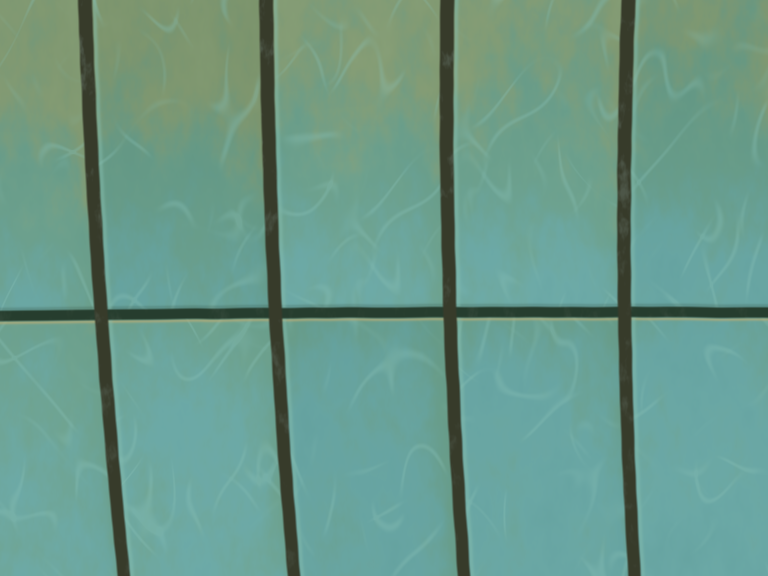
Write a WebGL 1 fragment shader that draws this pattern.

```glsl
precision highp float;

uniform vec2 u_resolution;

// Colours
const vec3 TEAL = vec3(0.42, 0.66, 0.65);
const vec3 SEA_GREEN = vec3(0.41, 0.615, 0.54);
const vec3 OLIVE = vec3(0.50, 0.595, 0.44);
const vec3 SCRATCH = vec3(0.53, 0.75, 0.71);
const vec3 GROUT_BROWN = vec3(0.215, 0.23, 0.165);
const vec3 GROUT_GREEN = vec3(0.15, 0.24, 0.18);
const vec3 GROUT_DUST = vec3(0.36, 0.41, 0.36);
const vec3 WARM_RIM = vec3(0.70, 0.67, 0.47);
const vec3 COOL_RIM = vec3(0.52, 0.74, 0.68);

// Joint curves as quadratic coefficients, in canvas heights
const vec3 COLUMN_START = vec3(0.1476, 0.0324, 0.035);
const vec3 COLUMN_PITCH = vec3(0.3145, -0.024, 0.005);
const vec3 ROW_HEIGHT = vec3(0.4514, 0.0135, -0.0067);
const float COLUMN_HALF_TOP = 0.0122;
const float COLUMN_HALF_BOTTOM = 0.0108;
const float ROW_HALF = 0.0092;
const float EDGE_SOFTNESS = 0.0026;
const float WOBBLE = 0.0012;

// Wear
const float STAIN_AMOUNT = 0.42;
const float SCRATCH_AMOUNT = 0.33;
const float TILE_VARIATION = 0.025;

float quadratic(vec3 c, float t) {
  return c.x + t * (c.y + t * c.z);
}

float hash(vec2 p) {
  return fract(sin(dot(p, vec2(127.1, 311.7))) * 43758.5);
}

vec2 gradient(vec2 cell) {
  float angle = 6.2832 * hash(cell);
  return vec2(cos(angle), sin(angle));
}

float gradientNoise(vec2 p) {
  vec2 i = floor(p);
  vec2 f = p - i;
  vec2 u = f * f * f * (f * (f * 6.0 - 15.0) + 10.0);
  vec2 e = vec2(1.0, 0.0);
  float low = mix(dot(gradient(i), f), dot(gradient(i + e), f - e), u.x);
  float high = mix(dot(gradient(i + e.yx), f - e.yx), dot(gradient(i + 1.0), f - 1.0), u.x);
  return mix(low, high, u.y);
}

float fbm(vec2 p) {
  float sum = 0.0;
  float amplitude = 0.6;
  for (int i = 0; i < 4; i++) {
    sum += amplitude * gradientNoise(p);
    p = mat2(1.6, 1.2, -1.2, 1.6) * p + 7.3;
    amplitude *= 0.55;
  }
  return sum;
}

// Thin broken strands along the zero lines of stretched noise
float scratches(vec2 p) {
  float sum = 0.0;
  for (int i = 0; i < 4; i++) {
    float layer = float(i);
    float angle = 0.45 * layer - 0.7;
    vec2 q = mat2(cos(angle), sin(angle), -sin(angle), cos(angle)) * p + 13.7 * layer;
    float strand = abs(gradientNoise(q * vec2(11.0, 5.0)));
    float patches = smoothstep(0.08, 0.40, gradientNoise(q * 7.0 + 31.0));
    sum += patches * (1.0 - smoothstep(0.0, 0.055, strand));
  }
  return min(sum, 1.0);
}

void main() {
  vec2 p = gl_FragCoord.xy / u_resolution.y;
  float across = gl_FragCoord.x / u_resolution.x;
  float soft = max(EDGE_SOFTNESS, 0.8 / u_resolution.y);

  // Bent grid: signed distances to the nearest column joint and to the row joint
  float down = 1.0 - p.y;
  float pitch = quadratic(COLUMN_PITCH, down);
  float column = (p.x - quadratic(COLUMN_START, down)) / pitch;
  float joint = floor(column + 0.5);
  float dx = (column - joint) * pitch + WOBBLE * gradientNoise(vec2(joint * 5.3, p.y * 22.0));
  float dy = p.y - quadratic(ROW_HEIGHT, p.x) + WOBBLE * gradientNoise(vec2(p.x * 18.0, 3.5));
  float upper = step(0.0, dy);
  vec2 tile = vec2(floor(column), upper);
  float columnEdge = abs(dx) - mix(COLUMN_HALF_BOTTOM, COLUMN_HALF_TOP, p.y);
  float rowEdge = abs(dy) - ROW_HALF;

  // Olive staining over teal, heavier at the top and beside joints
  vec2 wearPoint = p + 9.0 * vec2(hash(tile), hash(tile + 4.7));
  float stain = fbm(wearPoint * vec2(9.0, 5.0)) + 0.5 * fbm(wearPoint * vec2(38.0, 20.0));
  float lowerAge = 0.06 + 0.34 * exp(min(dy, 0.0) / 0.10);
  float upperAge = 0.12 + 0.76 * smoothstep(0.0, 0.50, dy);
  float age = mix(lowerAge, upperAge, upper) + 0.22 * (0.5 - across);
  age += 0.28 * (1.0 - step(0.0, dx)) * exp(-max(columnEdge, 0.0) / 0.03);
  age = clamp(age + STAIN_AMOUNT * stain, 0.0, 1.0);
  vec3 color = mix(TEAL, SEA_GREEN, smoothstep(0.0, 0.5, age));
  color = mix(color, OLIVE, smoothstep(0.5, 1.0, age));
  color += TILE_VARIATION * (hash(tile + 2.1) - 0.5) + 0.025 * stain;
  color = mix(color, SCRATCH, SCRATCH_AMOUNT * scratches(wearPoint));

  // Lit and shaded tile rims
  float rowRim = exp(-pow((rowEdge - 0.003) / 0.0028, 2.0));
  color = mix(color, WARM_RIM, 0.65 * rowRim * (1.0 - upper));
  color = mix(color, GROUT_GREEN, 0.18 * rowRim * upper);
  float columnRim = exp(-pow((columnEdge - 0.004) / 0.004, 2.0));
  color = mix(color, COOL_RIM, 0.45 * columnRim * step(0.0, dx));

  // Dusty grout
  float columnMask = 1.0 - smoothstep(-soft, soft, columnEdge);
  float rowMask = 1.0 - smoothstep(-soft, soft, rowEdge);
  float dust = smoothstep(0.08, 0.50, fbm(p * vec2(30.0, 17.0) + 5.0));
  vec3 columnGrout = mix(GROUT_BROWN, GROUT_DUST, dust * mix(0.3, 0.75, p.y));
  vec3 rowGrout = mix(GROUT_GREEN, GROUT_DUST, 0.2 * dust);
  color = mix(color, rowGrout, rowMask);
  color = mix(color, columnGrout, columnMask);

  gl_FragColor = vec4(color, 1.0);
}
```
